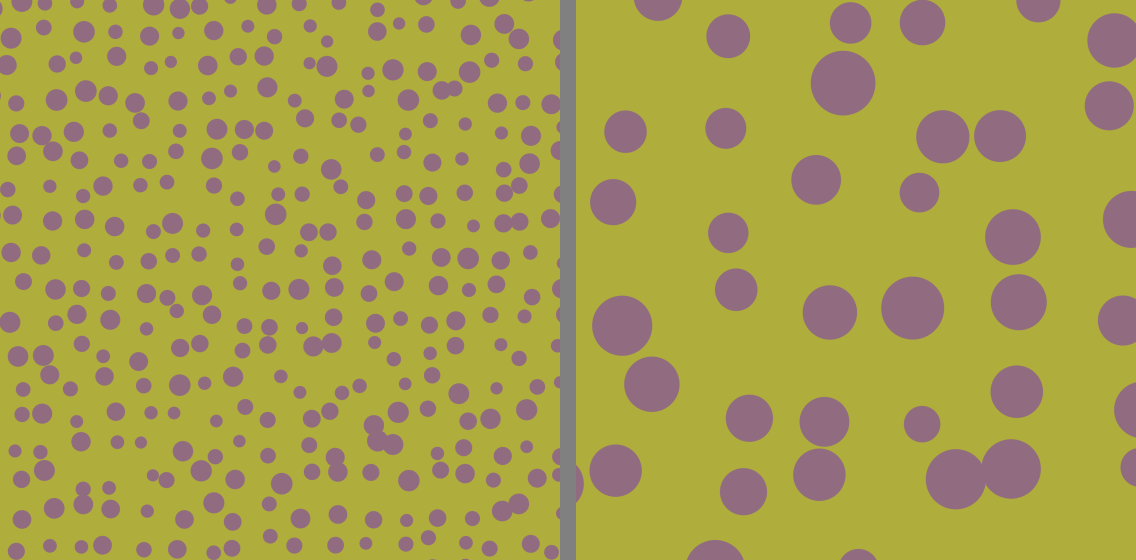
Left, the full canvas; right, a detail of the centre.
Reproduce this pattern procedurally as a WebGL 1 fragment shader.

```glsl
precision highp float;

uniform vec2 u_resolution;

const vec3 OLIVE = vec3(0.688, 0.680, 0.230);
const vec3 MAUVE = vec3(0.570, 0.422, 0.502);

const float CELLS = 17.5;       // grid cells across the canvas
const float JITTER = 0.62;      // spread of dot centres, in cells
const float MIN_RADIUS = 0.19;  // in cells
const float MAX_RADIUS = 0.34;

// Three independent random values in 0..1 per cell
vec3 hash3(vec2 cell) {
    vec3 p = fract(cell.xyx * vec3(0.1031, 0.1030, 0.0973));
    p += dot(p, p.yxz + 33.33);
    return fract((p.xxy + p.yzz) * p.zyx);
}

// Signed distance to the dot owned by a cell
float dotDistance(vec2 point, vec2 cell) {
    vec3 rnd = hash3(cell + 71.0);
    vec2 centre = cell + 0.5 + (rnd.xy - 0.5) * JITTER;
    return length(point - centre) - mix(MIN_RADIUS, MAX_RADIUS, rnd.z);
}

// Signed distance to the nearest dot among neighbouring cells
float scatterDistance(vec2 point) {
    vec2 home = floor(point);
    float nearest = 10.0;
    for (int y = -1; y <= 1; y++) {
        for (int x = -1; x <= 1; x++) {
            vec2 cell = home + vec2(float(x), float(y));
            nearest = min(nearest, dotDistance(point, cell));
        }
    }
    return nearest;
}

void main() {
    float size = min(u_resolution.x, u_resolution.y);
    vec2 point = gl_FragCoord.xy / size * CELLS;

    // Soft edge about one pixel wide, expressed in cells
    float edge = 0.7 * CELLS / size;
    float coverage = 1.0 - smoothstep(-edge, edge, scatterDistance(point));

    gl_FragColor = vec4(mix(OLIVE, MAUVE, coverage), 1.0);
}
```
